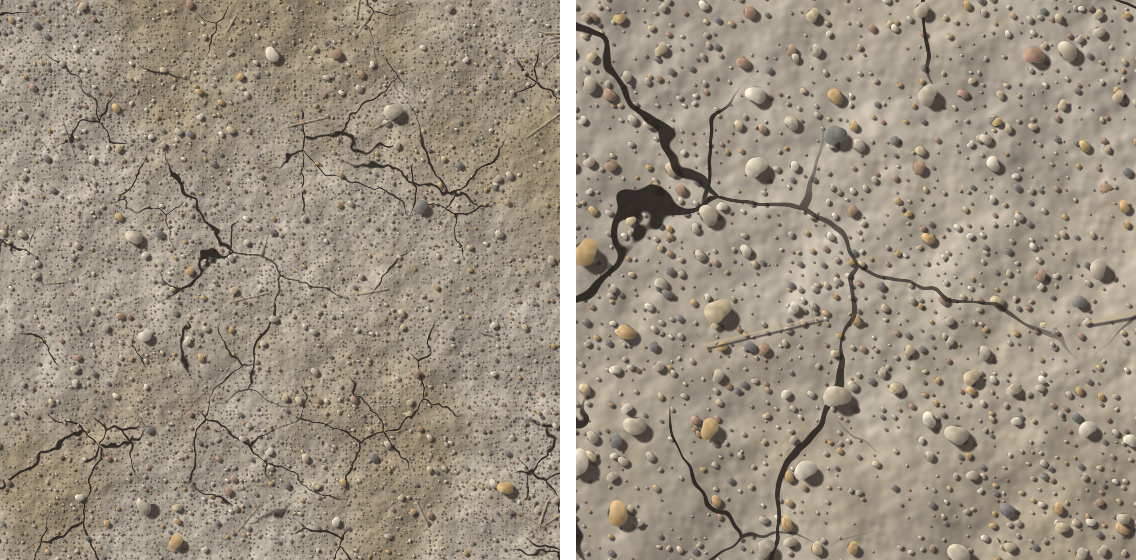
Left, the full canvas; right, a detail of the centre.
This texture is drawn by a Shadertoy shader. Its source:

```glsl
const vec2 LIGHT_DIR = vec2(-0.77, 0.64);
const vec3 GREY_SOIL = vec3(0.665, 0.628, 0.570);
const vec3 BROWN_SOIL = vec3(0.610, 0.550, 0.455);
const vec3 DUST = vec3(0.76, 0.73, 0.66);
const vec3 SHADOW = vec3(0.185, 0.160, 0.150);
const vec3 STRAW = vec3(0.76, 0.69, 0.56);
const float RELIEF_GAIN = 4.2, RELIEF_STEP = 0.0014;
const float SHADOW_LENGTH = 1.25, SHADOW_STRENGTH = 0.78;
const float GRAIN_MIN = 0.10, GRAIN_MAX = 0.31;
const float CRACK_WIDTH = 0.0019, STRAW_CELLS = 3.5;
const vec3 STONES[6] = vec3[6](
    vec3(0.67, 0.62, 0.54), vec3(0.73, 0.65, 0.51), vec3(0.79, 0.75, 0.67),
    vec3(0.70, 0.56, 0.35), vec3(0.39, 0.39, 0.39), vec3(0.60, 0.46, 0.37));

// Integer hash: three random values per cell and seed
vec3 hash3(vec2 cell, int seed) {
    uvec3 v = uvec3(ivec3(ivec2(cell), seed)) * 1664525u + 1013904223u;
    for (int i = 0; i < 2; i++) {
        v.x += v.y * v.z; v.y += v.z * v.x; v.z += v.x * v.y;
        v ^= v >> 16u;
    }
    return vec3(v >> 8u) * exp2(-24.0);
}

float noise(vec2 p, int seed) {
    vec2 i = floor(p), f = fract(p), x = vec2(1, 0);
    f = f * f * (3.0 - 2.0 * f);
    return mix(mix(hash3(i, seed).x, hash3(i + x.xy, seed).x, f.x),
               mix(hash3(i + x.yx, seed).x, hash3(i + x.xx, seed).x, f.x), f.y);
}

float fbm(vec2 p, int octaves, int seed) {
    float sum = 0.0, amp = 0.5;
    for (int i = 0; i < octaves; i++, amp *= 0.5) {
        sum += amp * noise(p, seed + i);
        p = mat2(1.6, 1.2, -1.2, 1.6) * p;
    }
    return sum;
}

float segmentDistance(vec2 p, vec2 a, vec2 b) {
    vec2 ab = b - a;
    return length(p - a - ab * clamp(dot(p - a, ab) / dot(ab, ab), 0.0, 1.0));
}

// Bare soil: patchy colour lit by a fine relief
vec3 soil(vec2 p) {
    float dust = smoothstep(0.58, 0.80, fbm(p * 7.0, 5, 20));
    vec3 color = mix(GREY_SOIL, BROWN_SOIL, smoothstep(0.38, 0.68, fbm(p * 3.0, 4, 10)));
    color = mix(color, DUST, 0.6 * dust) * (0.88 + 0.24 * fbm(p * 22.0, 4, 30));
    vec2 e = LIGHT_DIR * RELIEF_STEP;
    float slope = fbm((p - e) * 16.0, 5, 40) - fbm((p + e) * 16.0, 5, 40);
    return color * max(1.0 + RELIEF_GAIN * slope, 0.3);
}

// Irregular stones with a lit side and a thrown shadow
vec3 addGrains(vec3 ground, vec2 p, float cells, float density, int seed) {
    vec2 g = p * cells;
    float blur = 0.8 * cells / iResolution.y, shade = 0.0, cover = 0.0;
    vec3 stone = ground;
    density *= 0.45 + 1.1 * fbm(p * 6.0, 3, 50);
    for (int k = 0; k < 9; k++) {
        vec2 cell = floor(g) + vec2(k % 3 - 1, k / 3 - 1);
        vec3 place = hash3(cell, seed), look = hash3(cell, seed + 1);
        if (place.z > density) continue;
        vec2 q = g - cell - 0.2 - 0.6 * place.xy;
        float r = mix(GRAIN_MIN, GRAIN_MAX, look.x * look.x);
        float angle = atan(q.y, q.x + 1e-5) + 6.283 * look.y;
        float wobble = 1.0 + 0.18 * cos(2.0 * angle) + 0.08 * cos(3.0 * angle + 9.0 * look.z);
        float shadowEdge = segmentDistance(q, vec2(0), -LIGHT_DIR * r * SHADOW_LENGTH) - 0.8 * r;
        shade = max(shade, 1.0 - smoothstep(-blur, blur + 0.15 * r, shadowEdge));
        float inside = 1.0 - smoothstep(-blur, blur, length(q) - r * wobble);
        vec3 tint = mix(STONES[int(6.0 * pow(look.z, 1.4))], GREY_SOIL, 0.3);
        tint *= (1.0 + 0.38 * dot(q / r, LIGHT_DIR)) * (0.9 + 0.2 * noise(g * 9.0, seed));
        stone = mix(stone, tint, inside);
        cover = max(cover, inside);
    }
    return mix(mix(ground, SHADOW, SHADOW_STRENGTH * shade), stone, cover);
}

// Broken cell borders, jagged and tapering
float crack(vec2 p, float cells, float width, int seed) {
    vec2 warp = vec2(fbm(p * 14.0, 4, seed + 2), fbm(p * 14.0, 4, seed + 8)) - 0.5;
    vec2 g = (p + 0.075 * warp) * cells, near = vec2(8), next = vec2(9);
    for (int k = 0; k < 9; k++) {
        vec2 cell = floor(g) + vec2(k % 3 - 1, k / 3 - 1);
        vec2 d = cell + hash3(cell, seed).xy - g;
        if (dot(d, d) < dot(near, near)) { next = near; near = d; }
        else if (dot(d, d) < dot(next, next)) next = d;
    }
    float border = dot(0.5 * (near + next), normalize(next - near)) / cells;
    float opening = smoothstep(0.50, 0.72, noise(p * cells * 1.3, seed + 15));
    float w = width * opening * (0.5 + noise(p * 45.0, seed + 16)), pixel = 1.0 / iResolution.y;
    return opening * (1.0 - smoothstep(w - 0.5 * pixel, w + 0.9 * pixel, border));
}

// Single dry blades and a few fanned tufts
vec3 addStraw(vec3 color, vec2 p) {
    vec2 g = p * STRAW_CELLS;
    float blur = STRAW_CELLS / iResolution.y;
    for (int k = 0; k < 9; k++) {
        vec2 cell = floor(g) + vec2(k % 3 - 1, k / 3 - 1);
        vec3 tuft = hash3(cell, 70);
        int blades = tuft.z > 0.83 ? 6 : 1;
        for (int i = 0; i < blades; i++) {
            vec3 h = hash3(cell, 71 + i);
            float angle = 6.283 * tuft.x + 2.6 * (h.x - 0.5), w = mix(0.002, 0.006, h.z);
            vec2 root = cell + 0.2 + 0.6 * tuft.xy + 0.06 * (h.yz - 0.5);
            vec2 tip = root + vec2(cos(angle), sin(angle)) * mix(0.08, 0.26, h.y);
            float shade = segmentDistance(g + LIGHT_DIR * 0.012, root, tip) - w;
            float blade = segmentDistance(g, root, tip) - w;
            color = mix(color, SHADOW, 0.65 * (1.0 - smoothstep(-blur, blur, shade)));
            color = mix(color, STRAW, 0.8 * (1.0 - smoothstep(-blur, blur, blade)));
        }
    }
    return color;
}

void mainImage(out vec4 fragColor, in vec2 fragCoord) {
    vec2 p = fragCoord / iResolution.y;
    vec3 color = addGrains(soil(p), p, 140.0, 0.60, 100);
    color = addGrains(color, p, 75.0, 0.45, 110);
    float cracks = max(crack(p, 4.5, CRACK_WIDTH, 200), crack(p, 8.0, 0.6 * CRACK_WIDTH, 230));
    color = addGrains(mix(color, SHADOW * 0.8, 0.9 * cracks), p, 40.0, 0.28, 120);
    fragColor = vec4(addGrains(addStraw(color, p), p, 18.0, 0.10, 130), 1.0);
}
```
